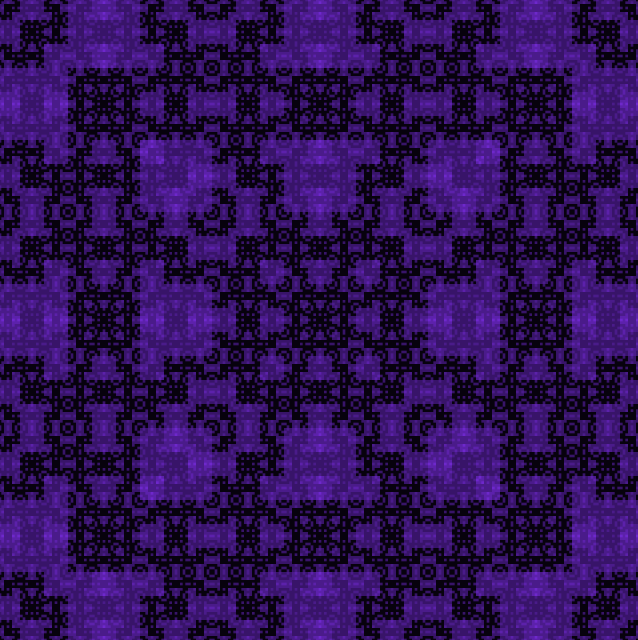
Reproduce this pattern procedurally as a Shadertoy shader.

```glsl
// Nested violet cell mosaic: one mirrored nine-by-nine tile summed at four scales, each a third of the last.

const int LEVELS = 4;
const int SAMPLES = 3;
const float TILE_SIZE = 1.0125;   // widest tile, in canvas heights
const float CELLS = 9.0;          // cells along each side of a tile
const vec3 VIOLET = vec3(0.54, 0.195, 1.0);

// 1 where the mirrored tile has a lit cell, else 0
float litCell(vec2 p, float tileSize) {
    vec2 local = p / tileSize;
    local -= floor(local + 0.5);
    vec2 cell = min(floor(abs(local) * CELLS + 0.5), 4.0);
    float far = max(cell.x, cell.y);
    float near = min(cell.x, cell.y);
    bool evenRing = far > 0.5 && mod(far, 2.0) < 0.5;
    bool onAxis = near < 0.5;
    bool onKnot = abs(near - (0.5 * far + 1.0)) < 0.25;
    return evenRing && (onAxis || onKnot) ? 1.0 : 0.0;
}

// Number of scales at which the point is lit
float litCount(vec2 p, float tileSize) {
    float count = 0.0;
    for (int i = 0; i < LEVELS; i++) {
        count += litCell(p, tileSize);
        tileSize /= 3.0;
    }
    return count;
}

// Near black when unlit, then even steps of violet
vec3 shade(float count) {
    float brightness = count < 0.5 ? 0.05 : 0.28 + 0.13 * count;
    return VIOLET * brightness;
}

void mainImage(out vec4 fragColor, in vec2 fragCoord) {
    vec3 sum = vec3(0.0);

    // Average a grid of samples to smooth the cell edges
    for (int j = 0; j < SAMPLES; j++) {
        for (int i = 0; i < SAMPLES; i++) {
            vec2 offset = (vec2(i, j) + 0.5) / float(SAMPLES) - 0.5;
            vec2 p = (fragCoord + offset) / iResolution.y - 0.5;
            sum += shade(litCount(p, TILE_SIZE));
        }
    }

    fragColor = vec4(sum / float(SAMPLES * SAMPLES), 1.0);
}
```
